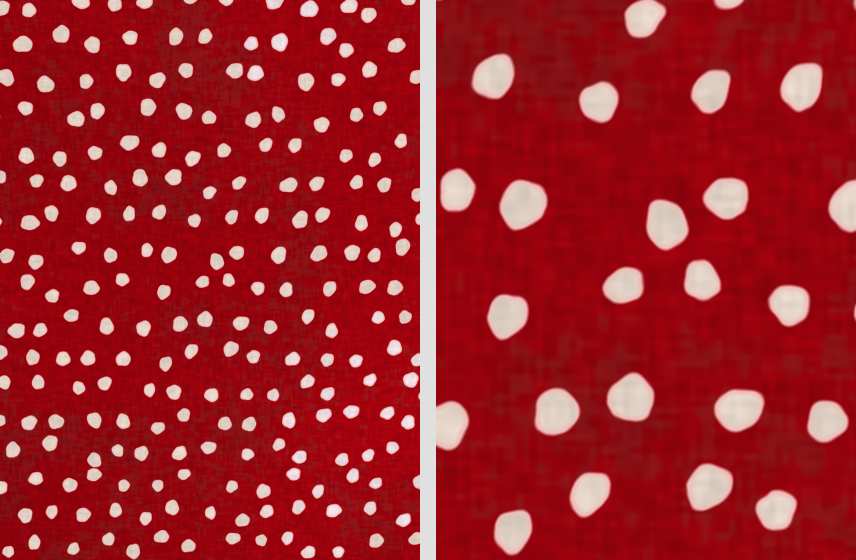
Left: the whole. Right: its middle third, enlarged.
A WebGL 1 fragment shader for this texture:

```glsl
precision highp float;
uniform vec2 u_resolution;

#define ROWS_NEAR 13.8      // dots per width at the bottom
#define ROWS_SLOPE 2.0      // loss of density per unit of height
#define JITTER 0.56
#define DOT_RADIUS 0.187
#define RADIUS_SPREAD 0.05
#define STRETCH 0.28
#define WOBBLE 0.05
#define RIM_WIDTH 0.05
#define THREADS 190.0
#define WEAVE_DEPTH 0.13

const vec3 RED = vec3(0.59, 0.008, 0.05);
const vec3 DULL_RED = vec3(0.51, 0.08, 0.09);
const vec3 CREAM = vec3(0.88, 0.82, 0.77);
const vec3 PINK = vec3(0.95, 0.73, 0.72);
const vec3 COOL_WHITE = vec3(0.92, 0.86, 0.88);

float hash(vec2 p) {
  vec3 q = fract(vec3(p.xyx) * 0.1031);
  q += dot(q, q.yzx + 33.33);
  return fract((q.x + q.y) * q.z);
}

float noise(vec2 p) {
  vec2 i = floor(p);
  vec2 f = fract(p);
  f = f * f * (3.0 - 2.0 * f);
  float low = mix(hash(i), hash(i + vec2(1.0, 0.0)), f.x);
  float high = mix(hash(i + vec2(0.0, 1.0)), hash(i + 1.0), f.x);
  return mix(low, high, f.y);
}

// Crossed threads, centred on zero
float weave(vec2 p) {
  float weft = noise(p * vec2(THREADS * 0.3, THREADS));
  float warp = noise(p * vec2(THREADS, THREADS * 0.3) + 71.0);
  return weft + warp - 1.0;
}

// Signed distance to one hand-printed, slightly oval dot
float dotDistance(vec2 offset, vec2 id) {
  float tilt = 0.95 + 1.6 * (hash(id + 17.3) - 0.5);
  float c = cos(tilt);
  float s = sin(tilt);
  vec2 e = vec2(c * offset.x + s * offset.y, c * offset.y - s * offset.x);
  float ratio = 1.0 + STRETCH * hash(id + 41.7);
  e *= vec2(inversesqrt(ratio), sqrt(ratio));
  float radius = DOT_RADIUS + RADIUS_SPREAD * hash(id + 5.9);
  float angle = atan(e.y, e.x + 1e-5);
  float phase = 6.2832 * hash(id + 63.1);
  radius *= 1.0 + WOBBLE * (sin(3.0 * angle + phase) + 0.6 * sin(5.0 * angle - phase));
  return length(e) - radius;
}

// Nearest dot in a staggered, jittered grid: distance and a random value
vec2 scatter(vec2 q) {
  vec2 nearest = vec2(10.0, 0.0);
  float row = floor(q.y);
  for (int j = -1; j <= 1; j++) {
    float y = row + float(j);
    float shift = 0.5 * mod(y, 2.0);
    float column = floor(q.x - shift);
    for (int i = -1; i <= 1; i++) {
      vec2 id = vec2(column + float(i), y) + 40.0;
      vec2 jitter = JITTER * (vec2(hash(id), hash(id + 29.5)) - 0.5);
      vec2 center = id - 40.0 + vec2(0.5 + shift, 0.5) + jitter;
      float d = dotDistance(q - center, id);
      if (d < nearest.x) nearest = vec2(d, hash(id + 87.2));
    }
  }
  return nearest;
}

float glow(vec2 p, vec2 center, vec2 size) {
  vec2 d = (p - center) / size;
  return exp(-dot(d, d));
}

void main() {
  vec2 p = gl_FragCoord.xy / u_resolution.x;

  // Dots grow and spread out toward the top
  float density = ROWS_NEAR - ROWS_SLOPE * p.y;
  vec2 q = vec2((p.x - 0.5) * density, p.y * (ROWS_NEAR - 0.5 * ROWS_SLOPE * p.y));
  q.x += 0.25 * (noise(p * 5.0) - 0.5);
  vec2 spot = scatter(q);

  // Cloth: weave, worn patches and soft folds
  float threads = weave(p);
  float folds = noise(p * vec2(3.0, 2.0) + 9.0) - 0.5;
  float light = glow(p, vec2(0.88, 0.30), vec2(0.30, 0.28));
  float shade = 1.0 + 0.07 * folds + 0.09 * light - 0.05 * (1.0 - p.x) * (1.0 - 0.7 * p.y);
  float wear = noise(p * 7.0) * 0.6 + noise(p * 60.0) * 0.4 + 0.3 * threads;
  vec3 cloth = mix(RED, DULL_RED, 0.85 * smoothstep(0.58, 0.82, wear));
  cloth *= shade * (1.0 + WEAVE_DEPTH * threads);

  // Print: cream dots, cooler in the light, with a pink rim
  float sky = glow(p, vec2(0.68, 1.27), vec2(0.17, 0.13));
  float cool = clamp(light + sky + 0.35 * (spot.y - 0.5), 0.0, 1.0);
  vec3 ink = mix(CREAM, COOL_WHITE, smoothstep(0.25, 0.65, cool));
  ink *= 1.0 + 0.05 * (spot.y - 0.5) + 0.5 * WEAVE_DEPTH * threads;
  float rim = smoothstep(-RIM_WIDTH - 0.02, -0.02, spot.x + 0.025 * threads);
  ink = mix(ink, PINK, 0.85 * rim);

  float soft = max(0.9 * density / u_resolution.x, 0.022);
  float cover = 1.0 - smoothstep(-soft, soft, spot.x + 0.012 * threads);
  gl_FragColor = vec4(clamp(mix(cloth, ink, cover), 0.0, 1.0), 1.0);
}
```
